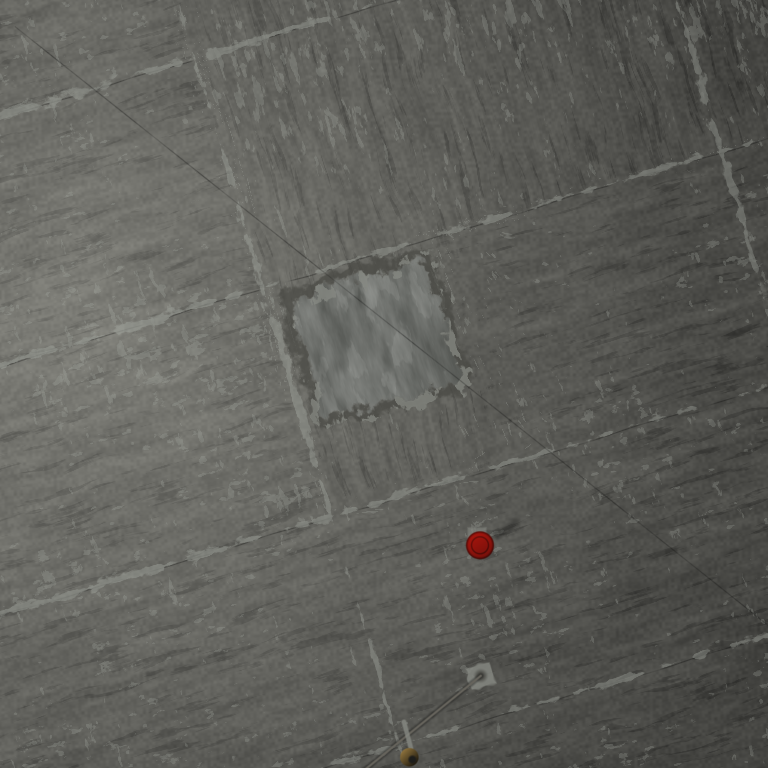
Write a Shadertoy shader that draws this texture.

```glsl
// Worn grey concrete panels with plastered seams, a square repair, a red button and a cable.

const vec2 ALONG = vec2(0.959, 0.285);        // panel axes
const vec2 ACROSS = vec2(-0.285, 0.959);
const vec2 SEAM_ORIGIN = vec2(0.507, 0.503);  // a panel corner, in panel axes
const vec2 PANEL_SIZE = vec2(0.623, 0.311);
const vec2 REPAIR_CENTER = vec2(0.627, 0.397);
const vec2 REPAIR_HALF = vec2(0.100, 0.089);
const vec2 LIGHT_CENTER = vec2(0.08, 0.58);
const vec2 BUTTON = vec2(0.625, 0.290);
const vec2 PLATE = vec2(0.626, 0.120);
const vec2 FITTING = vec2(0.533, 0.014);
const float BUTTON_RADIUS = 0.0182;
const float BRIGHT = 0.497;
const float FALLOFF = 0.23;
const float GRAIN = 0.05;
const vec3 CONCRETE_TINT = vec3(1.0, 1.0, 0.95);
const vec3 PLASTER = vec3(0.53, 0.54, 0.515);
const vec3 RIM = vec3(0.28, 0.28, 0.26);
const vec3 RED = vec3(0.62, 0.08, 0.05);
const vec3 BRASS = vec3(0.42, 0.34, 0.18);

float hash(vec2 p) {
    vec3 q = fract(vec3(p.xyx) * 0.1031);
    q += dot(q, q.yzx + 33.33);
    return fract((q.x + q.y) * q.z);
}

float noise(vec2 p) {
    vec2 i = floor(p), f = fract(p);
    f = f * f * (3.0 - 2.0 * f);
    return mix(mix(hash(i), hash(i + vec2(1, 0)), f.x),
               mix(hash(i + vec2(0, 1)), hash(i + vec2(1, 1)), f.x), f.y);
}

float fbm(vec2 p) {
    float sum = 0.0, gain = 0.5;
    for (int i = 0; i < 4; i++) {
        sum += gain * noise(p);
        p = p * 2.03 + 17.3;
        gain *= 0.5;
    }
    return sum;
}

float box(vec2 p, vec2 halfSize) {
    vec2 d = abs(p) - halfSize;
    return length(max(d, 0.0)) + min(max(d.x, d.y), 0.0);
}

float segment(vec2 p, vec2 a, vec2 b) {
    vec2 ab = b - a;
    return length(p - a - ab * clamp(dot(p - a, ab) / dot(ab, ab), 0.0, 1.0));
}

float fill(float d, float soft) { return 1.0 - smoothstep(-soft, soft, d); }

// Broken, ragged plaster left along a joint
float seamPlaster(float d, float along, float amount) {
    float ragged = fbm(vec2(along * 60.0, d * 110.0 + 40.0));
    float patchy = noise(vec2(along * 15.0, 3.0));
    return fill(abs(d) - 0.02 * (ragged - 0.72 + 0.28 * amount + 0.2 * patchy), 0.0015);
}

void mainImage(out vec4 fragColor, in vec2 fragCoord) {
    vec2 uv = fragCoord / iResolution.xy;
    float soft = 1.0 / iResolution.y;
    vec2 p = vec2(dot(uv, ALONG), dot(uv, ACROSS));

    // Surface: broad light, mottling, and streaks turned by panel
    float upper = smoothstep(0.49, 0.515, p.y);
    float column = smoothstep(0.18, 0.22, p.y) * (1.0 - smoothstep(0.66, 0.84, p.x));
    float brushed = smoothstep(0.49, 0.53, p.x) * max(upper, column);
    vec2 warp = p + 0.008 * (vec2(noise(p * 17.0), noise(p * 17.0 + 50.0)) - 0.5);
    float streak = mix(fbm(warp * vec2(13.0, 85.0)), fbm(warp * vec2(125.0, 12.0)), brushed);
    float scratch = mix(fbm(warp * vec2(22.0, 150.0) + 90.0), fbm(warp * vec2(170.0, 18.0) + 90.0), brushed);
    float tone = BRIGHT - FALLOFF * distance(uv, LIGHT_CENTER);
    tone += 0.10 * (streak - 0.47) + 0.04 * (fbm(p * 8.0 + 5.0) - 0.47);
    tone += GRAIN * (noise(uv * 250.0) - 0.5) - 0.05 * smoothstep(0.57, 0.70, scratch);
    vec3 color = tone * CONCRETE_TINT;
    vec3 plasterColor = PLASTER * (0.6 + tone);

    // Scattered plaster flakes, gathered in clusters
    float cluster = 0.2 * (noise(p * 9.0 + 8.0) - 0.5) + 0.02 * brushed;
    float chips = fbm(p * mix(vec2(60.0, 110.0), vec2(110.0, 32.0), brushed) + 30.0);
    float drips = fbm(p * vec2(110.0, 50.0) + 61.0);
    float flakes = smoothstep(0.68, 0.74, max(chips, drips - 0.02) + cluster);
    color = mix(color, plasterColor, 0.5 * flakes);

    // Square repair: broken dark rim, streaked fill, torn bright edges
    vec2 r = p - REPAIR_CENTER;
    float tear = fbm(p * 62.0);
    float edge = box(r, REPAIR_HALF) + 0.035 * (tear - 0.47);
    color = mix(color, RIM, 0.7 * fill(abs(edge) - 0.007, 0.004));
    float smear = fbm(warp * vec2(85.0, 22.0) + 12.0);
    vec3 filler = vec3(0.415, 0.425, 0.41) + 0.26 * (smear - 0.47);
    filler += 0.05 * smoothstep(0.52, 0.60, fbm(p * vec2(60.0, 24.0) + 33.0));
    filler -= 0.07 * fill(length(uv - vec2(0.442, 0.523)) - 0.008, 0.008);
    color = mix(color, filler, 0.9 * fill(edge + 0.008, 0.003));
    float lowerRight = smoothstep(-0.02, 0.09, max(r.x - 0.4 * r.y, -r.y));
    float torn = fill(abs(edge + 0.014 - 0.014 * lowerRight) - 0.008, 0.002);
    torn *= smoothstep(0.48, 0.54, fbm(p * vec2(75.0, 45.0) + 70.0) + 0.08 * lowerRight);
    color = mix(color, PLASTER, 0.75 * torn);

    // Panel joints
    vec2 cell = round((p - SEAM_ORIGIN) / PANEL_SIZE);
    vec2 joint = p - SEAM_ORIGIN - cell * PANEL_SIZE;
    joint += 0.003 * (vec2(noise(p.yy * 14.0), noise(p.xx * 14.0)) - 0.5);
    float rowAmount = mix(1.0, 0.6, smoothstep(0.2, 0.9, uv.x));
    float postAmount = 0.6 + 0.65 * smoothstep(0.22, 0.08, abs(p.y - 0.44));
    float postShown = cell.x < 0.5 ? 1.0 : smoothstep(0.28, 0.36, p.y);
    float crack = fill(abs(joint.y + 0.002) - 0.0006, 0.0012) * smoothstep(0.3, 0.6, noise(p.xx * 25.0));
    color *= 1.0 - 0.35 * crack;
    float plaster = max(seamPlaster(joint.y, p.x + cell.y * 3.7, rowAmount),
                        seamPlaster(joint.x, p.y + 9.0 + cell.x, postAmount) * postShown);
    color = mix(color, plasterColor, 0.75 * plaster);

    // Fine diagonal wire
    float wire = segment(uv, vec2(0.02, 0.965), vec2(1.02, 0.17));
    color *= 1.0 - (0.15 + 0.25 * noise(uv.xx * 30.0)) * fill(wire - 0.0006, soft);

    // Red button with chipped surround and smear
    vec2 b = uv - BUTTON;
    color *= 1.0 - 0.25 * fill(segment(b, vec2(0.022, 0.014), vec2(0.046, 0.029)) - 0.005, 0.004);
    color = mix(color, PLASTER, 0.6 * fill(box(b - vec2(-0.004, 0.008), vec2(0.012, 0.015)), 0.002));
    float disc = length(b) - BUTTON_RADIUS;
    float shade = 0.9 + 9.0 * dot(b, vec2(-0.5, 0.8)) - 0.3 * fill(abs(length(b) - 0.011) - 0.001, 0.001);
    shade *= 1.0 - 0.45 * smoothstep(-0.004, 0.0, disc);
    color = mix(color, RED * shade, fill(disc, soft));

    // Outlet plate, cable and brass fitting
    vec2 q = p - vec2(dot(PLATE, ALONG), dot(PLATE, ACROSS));
    color = mix(color, PLASTER, 0.8 * fill(box(q, vec2(0.017, 0.015)) + 0.006 * (noise(p * 110.0) - 0.5), 0.0015));
    color = mix(color, RIM, 0.85 * fill(length(q) - 0.007, 0.004));
    float cable = segment(uv, PLATE, vec2(0.468, -0.008));
    color *= 1.0 - 0.3 * fill(cable - 0.0035, 0.002);
    color = mix(color, vec3(0.40, 0.39, 0.36), fill(cable - 0.0014, soft));
    float collar = segment(uv, vec2(0.526, 0.060), vec2(0.535, 0.026));
    color = mix(color, PLASTER, 0.8 * fill(collar - 0.003, 0.0015));
    vec2 f = uv - FITTING;
    color = mix(color, BRASS * (0.8 + 30.0 * (f.y - f.x)), fill(length(f) - 0.012, soft));
    color = mix(color, RIM * 0.4, fill(length(f - vec2(0.004, -0.003)) - 0.005, 0.002));
    fragColor = vec4(clamp(color, 0.0, 1.0), 1.0);
}
```
